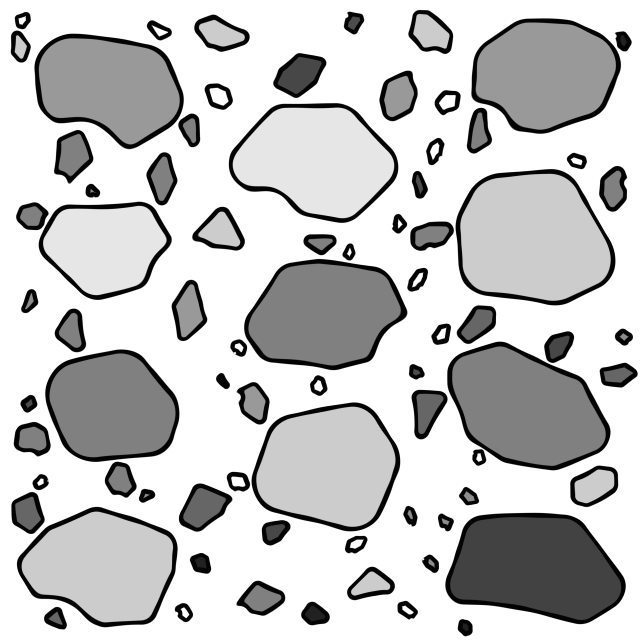
A three.js fragment shader for this pattern:

```glsl
// Hand-inked stones in flat greys on white: boulders in staggered columns,
// then cobbles and pebbles shrunk to fit the gaps that remain. Every stone is
// the distance field of a rounded polygon with a smooth bite taken out.
#define PEN 0.0034
#define SOFT 0.0011
#define GAP 0.009
#define COBBLE_CELL 0.135
#define TILT 0.42
#define PEBBLE_SHARE 0.5
#define INK 0.01
#define TAU 6.2831853

varying vec2 vUv;

float hash(vec2 id, float k) {
  vec3 q = fract(vec3(id, k) * vec3(0.1031, 0.1130, 0.0973) + 0.37);
  q += dot(q, q.yzx + 33.33);
  return fract((q.x + q.y) * q.z);
}

vec2 hash2(vec2 id, float k) { return vec2(hash(id, k), hash(id, k + 0.5)); }

mat2 spin(float a) { return mat2(cos(a), sin(a), -sin(a), cos(a)); }

vec2 nearest(vec2 a, vec2 b) { return a.x < b.x ? a : b; }

float smoothMax(float a, float b, float k) {
  float h = max(k - abs(a - b), 0.0) / k;
  return max(a, b) + h * h * k * 0.25;
}

vec2 corner(vec2 id, float i, float n) {
  float a = TAU * (i + 0.7 * (hash(id, i + 10.0) - 0.5)) / n;
  return mix(0.82, 1.04, hash(id, i + 20.0)) * vec2(cos(a), sin(a));
}

// Signed distance to one stone centred at the origin
float stone(vec2 p, vec2 id, vec2 radii, float n) {
  float reach = max(radii.x, radii.y), thin = min(radii.x, radii.y);
  float far = length(p) - 1.1 * reach;
  if (far > reach) return far;
  p += 0.045 * reach * sin(p.yx / reach * 2.6 + TAU * hash2(id, 1.0));

  // Rounded polygon
  float rounding = thin * mix(0.2, 0.5, hash(id, 2.0));
  vec2 size = radii - rounding;
  vec2 prev = size * corner(id, n - 1.0, n);
  float d = 1e3, side = 1.0;
  for (int i = 0; i < 8; i++) {
    if (float(i) >= n) break;
    vec2 v = size * corner(id, float(i), n);
    vec2 e = prev - v, w = p - v;
    vec2 b = w - e * clamp(dot(w, e) / dot(e, e), 0.0, 1.0);
    d = min(d, dot(b, b));
    bvec3 c = bvec3(p.y >= v.y, p.y < prev.y, e.x * w.y > e.y * w.x);
    if (all(c) || all(not(c))) side = -side;
    prev = v;
  }
  d = side * sqrt(d) - rounding;

  // Smooth bite, mostly from below
  if (hash(id, 3.0) > 0.35) {
    float a = -TAU * 0.25 + 2.2 * (hash(id, 4.0) - 0.5);
    float bite = thin * mix(0.45, 0.9, hash(id, 5.0));
    vec2 c = vec2(cos(a), sin(a)) * (radii + bite - 0.33 * thin);
    d = smoothMax(d, bite - length(p - c), 0.22 * thin);
  }
  return d;
}

// Distance and grey of the closest boulder
vec2 boulders(vec2 p) {
  vec2 best = vec2(1e3, 1.0);
  for (int x = -1; x <= 1; x++) for (int y = -1; y <= 1; y++) {
    float col = floor(p.x * 3.0) + float(x);
    float stagger = col == 1.0 ? 0.5 : 0.0;
    vec2 id = vec2(col, floor(p.y * 4.0 + stagger) + float(y));
    vec2 mid = (id + 0.5 - vec2(0.0, stagger)) / vec2(3.0, 4.0);
    if (abs(mid.x - 0.5) > 0.4 || abs(mid.y - 0.5) > 0.38) continue;
    mid += (hash2(id, 6.0) - 0.5) * vec2(0.025, 0.03);
    vec2 radii = mix(vec2(0.115, 0.088), vec2(0.145, 0.108), hash2(id, 7.0));
    radii *= mix(0.75, 1.06, sqrt(hash(id, 8.0)));
    vec2 q = spin(0.5 * (hash(id, 9.0) - 0.5)) * (p - mid);
    float f = fract((col * 4.0 + id.y) * 0.618);
    float grey = f < 0.2 ? 0.8 : f < 0.45 ? 0.9 : f < 0.75 ? 0.5 : f < 0.93 ? 0.6 : 0.26;
    best = nearest(best, vec2(stone(q, id, radii, floor(5.0 + 3.9 * hash(id, 31.0))), grey));
  }
  return best;
}

// Roomiest of a few spots in a tilted cell: centre and free radius
vec3 settle(vec2 cell, float size, float want, vec3 taken) {
  vec3 best = vec3(0.0, 0.0, -1.0);
  for (int t = 0; t < 4; t++) {
    vec2 shift = 0.5 * (hash2(cell, 40.0 + float(t)) - 0.5);
    vec2 spot = (cell + 0.5 + shift) * size, p = spin(-TILT) * spot;
    vec2 edge = min(min(p, 1.0 - p), size * (0.5 - abs(shift)));
    float room = min(min(edge.x, edge.y), boulders(p).x);
    room = min(room, length(spot - taken.xy) - taken.z) - GAP;
    if (room > best.z) best = vec3(spot, room);
  }
  return vec3(best.xy, min(best.z, want));
}

float filler(vec2 p, vec2 id, vec3 place) {
  vec2 radii = place.z * vec2(1.1, mix(0.55, 0.95, hash(id, 32.0)));
  vec2 q = spin(3.2 * (hash(id, 33.0) - 0.5) - TILT) * (p - place.xy);
  return stone(q, id, radii, floor(3.0 + 3.9 * hash(id, 34.0)));
}

void main() {
  vec2 p = vUv, g = spin(TILT) * p;
  vec2 hit = boulders(p);

  // Cobbles
  vec2 cell = floor(g / COBBLE_CELL);
  vec3 cobble = settle(cell, COBBLE_CELL, mix(0.036, 0.06, hash(cell, 50.0)), vec3(0.0, 0.0, -1.0));
  float h = hash(cell, 51.0);
  float grey = h < 0.45 ? 0.5 : h < 0.65 ? 0.6 : h < 0.8 ? 0.4 : h < 0.88 ? 0.8 : 0.28;
  if (cobble.z > 0.021) hit = nearest(hit, vec2(filler(g, cell, cobble), grey));
  else cobble.z = -1.0;

  // Pebbles, two to a cobble cell each way
  vec2 id = floor(g / COBBLE_CELL * 2.0);
  vec3 pebble = settle(id, COBBLE_CELL * 0.5, mix(0.012, 0.026, hash(id, 52.0)), cobble);
  h = hash(id, 53.0);
  grey = h < 0.4 ? 1.0 : h < 0.65 ? 0.3 : h < 0.8 ? 0.13 : 0.55;
  if (pebble.z > 0.0095 && hash(id, 54.0) < PEBBLE_SHARE)
    hit = nearest(hit, vec2(filler(g, id + 60.0, pebble), grey));

  // Flat fill under a slightly uneven pen line
  float pen = PEN * (1.0 + 0.12 * sin(p.x * 70.0 + 3.0 * sin(p.y * 50.0)));
  float shade = mix(hit.y, 1.0, smoothstep(-SOFT, SOFT, hit.x));
  shade = mix(INK, shade, smoothstep(-SOFT, SOFT, abs(hit.x) - pen));
  gl_FragColor = vec4(vec3(shade), 1.0);
}
```
